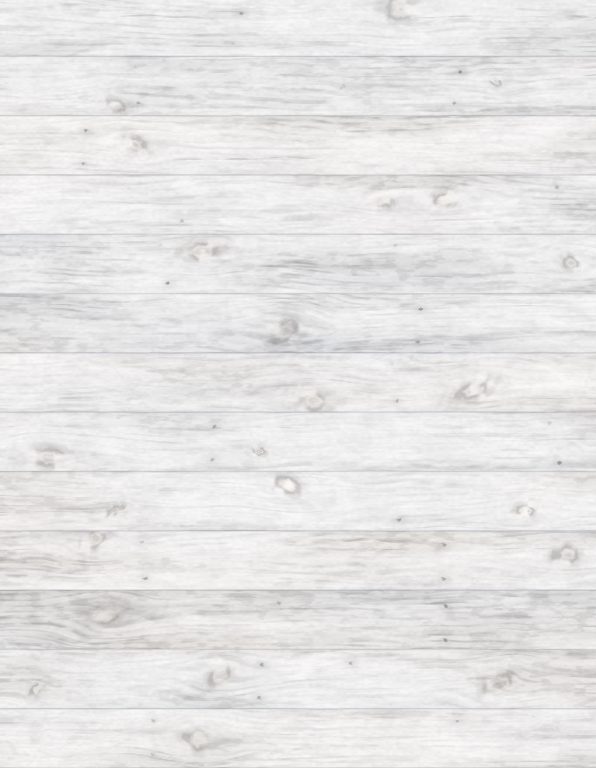
Give the GLSL for this texture, as a Shadertoy shader.

```glsl
float hash(vec2 p) {
    vec3 h = fract(p.xyx * 0.1031);
    h += dot(h, h.yzx + 33.33);
    return fract((h.x + h.y) * h.z);
}

float noise(vec2 p) {
    vec2 i = floor(p), f = fract(p);
    f = f * f * (3.0 - 2.0 * f);
    return mix(mix(hash(i), hash(i + vec2(1, 0)), f.x),
               mix(hash(i + vec2(0, 1)), hash(i + vec2(1, 1)), f.x), f.y);
}

float fbm(vec2 p) {
    float sum = 0.0, amp = 0.53;
    for (int i = 0; i < 4; i++) {
        sum += amp * noise(p);
        p = mat2(2.0, 0.12, -0.12, 2.0) * p + 17.7;
        amp *= 0.5;
    }
    return sum;
}

void mainImage(out vec4 fragColor, in vec2 fragCoord) {
    const float PLANKS = 12.95;
    float pixel = PLANKS / iResolution.y;
    float down = PLANKS - fragCoord.y * pixel + 0.05;
    float plank = floor(down);
    vec2 q = vec2(fragCoord.x * pixel, fract(down));
    vec2 seed = vec2(plank * 37.0 + 11.0, plank * 53.0 + 7.0);
    float right = fragCoord.x / iResolution.x;

    // Knots bend the grain and leave faint, uneven rings
    float grain = q.y + 0.2 * (fbm(vec2(q.x * 0.5, q.y * 1.3) + seed) - 0.5);
    float knotDark = 0.0, knotWarm = 0.0;
    for (int i = 0; i < 3; i++) {
        vec2 cell = vec2(float(i) * 7.0 + 3.0, plank * 5.0 + 2.0);
        if (hash(cell + 91.0) < 0.25) continue;
        vec2 center = vec2((float(i) + hash(cell)) * 3.4, 0.15 + 0.7 * hash(cell + 31.0));
        float size = mix(0.05, 0.17, hash(cell + 57.0));
        vec2 d = (q - center) / size;
        d.y += d.x * 0.7 * (hash(cell + 77.0) - 0.5);
        grain -= 0.8 * d.y * size * exp(-0.03 * d.x * d.x - 0.12 * d.y * d.y);
        float r = length(d * vec2(mix(0.45, 0.9, hash(cell + 15.0)), 1.0));
        r += 0.9 * (fbm(d * 1.2 + cell) - 0.5);
        float rim = exp(-9.0 * (r - 1.0) * (r - 1.0));
        float rings = (0.5 + 0.5 * sin(r * 9.0)) * exp(-0.5 * r * r);
        float uneven = smoothstep(0.25, 0.8, noise(d * 0.9 + cell + 40.0));
        knotDark += uneven * (0.14 * rim + 0.12 * rings) + 0.05 * uneven * exp(-0.25 * r * r);
        knotWarm += exp(-r * r);
    }

    // Worn areas show more of the grey wood
    float wear = fbm(vec2(q.x * 0.3, q.y * 1.8) + seed) + 0.18 * (fbm(q * vec2(2.0, 9.0) + seed) - 0.5);
    wear += 0.14 * (hash(seed) - 0.5) + 0.12 * smoothstep(0.9, 1.0, right) * hash(seed + 5.0);
    float worn = smoothstep(0.33, 0.82, wear);

    // Long streaks, broken fine grooves and growth bands
    float broad = fbm(vec2(q.x * 0.4, grain * 6.0) + seed);
    float broken = smoothstep(0.2, 0.7, fbm(q * vec2(3.5, 11.0) + seed + 30.0));
    float groove = smoothstep(0.52, 0.9, noise(vec2(q.x * 0.8, grain * 24.0) + seed));
    float fine = noise(vec2(q.x * 2.2, grain * 31.0) + seed + 60.0);
    float figure = grain + 0.5 * noise(vec2(q.x * 0.3, q.y * 1.1) + seed + 80.0);
    float band = pow(0.5 + 0.5 * sin(figure * 56.0), 3.0);
    float bandArea = smoothstep(0.42, 0.8, noise(vec2(q.x * 0.4, q.y * 1.6) + seed + 120.0));
    float dark = 0.14 * worn * broad + groove * broken * (0.05 + 0.11 * worn);
    dark += 0.035 * (fine - 0.4) + band * broken * bandArea * (0.04 + 0.08 * worn) + knotDark;

    // Flaked paint, pale scuffs and grit
    float flake = smoothstep(0.5, 0.72, fbm(q * vec2(5.0, 13.0) + seed + 150.0));
    dark += flake * (0.02 + 0.06 * worn);
    dark += 0.05 * (fbm(q * vec2(1.6, 4.0) + seed + 170.0) - 0.5);
    dark += 0.03 * (noise(q.yx * vec2(29.0, 17.0) + seed) - 0.5);

    // One broken crack in each plank
    float crackY = 0.2 + 0.6 * hash(seed + 3.0) + 0.1 * (fbm(vec2(q.x * 1.2, plank * 9.0)) - 0.5);
    float crackMask = smoothstep(0.6, 0.85, noise(vec2(q.x * 0.8, plank * 4.0 + 0.5)));
    dark += 0.13 * crackMask * broken * (1.0 - smoothstep(0.002, 0.004 + pixel, abs(q.y - crackY)));

    // Small nail heads in loose pairs, some with a stain
    for (int i = 0; i < 4; i++) {
        float pair = float(i / 2);
        vec2 cell = vec2(pair * 9.0 + 4.0, plank * 3.0 + 8.0);
        float jitter = hash(cell + float(i) * 13.0);
        float x = pair * 4.5 + 1.0 + 4.0 * hash(cell + 21.0) + 0.3 * (jitter - 0.5);
        float y = (i % 2 == 0 ? 0.2 : 0.78) + 0.16 * (jitter - 0.5);
        vec2 d = q - vec2(x, y);
        float r = length(d * vec2(0.75, 1.0)) + 0.025 * (noise(d * 35.0 + cell) - 0.5);
        float shown = smoothstep(0.2, 0.9, jitter);
        dark += shown * 0.5 * (1.0 - smoothstep(0.004, 0.022 + pixel, r));
        dark += shown * 0.07 * exp(-110.0 * r * r);
    }

    // Thin seams that fade in and out
    float edge = min(q.y, 1.0 - q.y);
    float seam = 1.0 - smoothstep(0.0, 0.01 + 0.8 * pixel, edge);
    float fade = fbm(vec2(q.x * 1.3, floor(down + 0.5) * 6.0 + 0.5));
    dark += seam * (0.04 + 0.17 * fade) + 0.015 * exp(-edge * 20.0);

    // Whitewash softens the darkest wood and carries a cool or warm tint
    dark = max(dark, -0.02);
    dark /= 1.0 + 1.3 * dark;
    float warmth = noise(vec2(q.x * 0.3, q.y) + seed + 200.0) + hash(seed + 9.0) - 0.8;
    vec3 tint = vec3(0.009, 0.001, -0.011) * (warmth * (0.4 + worn) + knotWarm - seam);
    vec3 color = vec3(0.953, 0.949, 0.950) - dark + tint;
    fragColor = vec4(clamp(color, 0.0, 1.0), 1.0);
}
```
